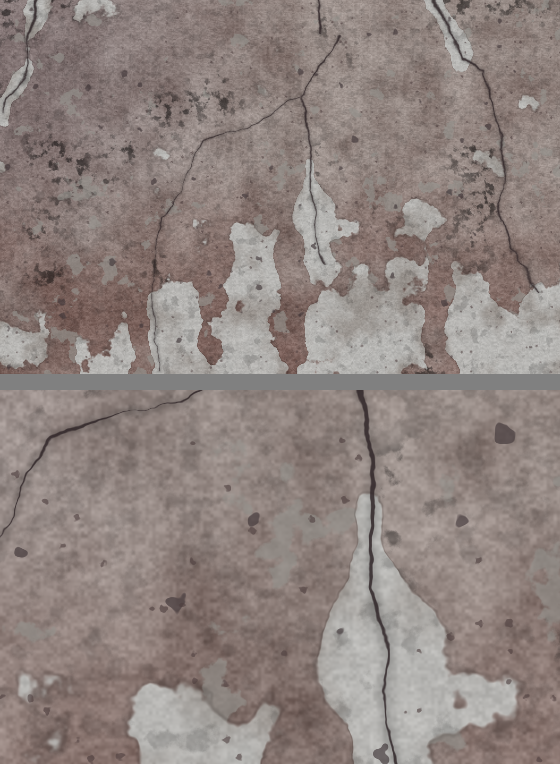
Top, the full canvas; bottom, a detail of the centre.
This texture is drawn by a Shadertoy shader. Its source:

```glsl
// Weathered pink plaster flaking off pale concrete, split by branching cracks.

float hash(vec2 p) {
    return fract(sin(dot(p, vec2(127.1, 311.7))) * 43758.5453);
}

float noise(vec2 p) {
    vec2 i = floor(p), f = fract(p);
    f = f * f * (3.0 - 2.0 * f);
    return mix(mix(hash(i), hash(i + vec2(1, 0)), f.x),
               mix(hash(i + vec2(0, 1)), hash(i + vec2(1, 1)), f.x), f.y);
}

float fbm(vec2 p) {
    float sum = 0.0, amp = 0.5;
    for (int i = 0; i < 6; i++) {
        sum += amp * noise(p);
        p = mat2(1.6, 1.2, -1.2, 1.6) * p + 17.3;
        amp *= 0.5;
    }
    return sum;
}

float segmentDistance(vec2 p, vec2 a, vec2 b) {
    vec2 ab = b - a;
    return length(p - a - ab * clamp(dot(p - a, ab) / dot(ab, ab), 0.0, 1.0));
}

// Corners of the crack paths; a jump longer than 0.5 starts a new path
const vec2 crackPath[19] = vec2[19](
    vec2(0.10, 1.02), vec2(0.07, 0.83), vec2(0.0, 0.70),
    vec2(0.90, 0.90), vec2(0.82, 0.73), vec2(0.83, 0.55), vec2(0.86, 0.30),
    vec2(1.16, 1.02), vec2(1.24, 0.84), vec2(1.31, 0.81), vec2(1.335, 0.55),
    vec2(1.35, 0.33), vec2(1.43, 0.22),
    vec2(0.82, 0.73), vec2(0.55, 0.62), vec2(0.42, 0.43), vec2(0.42, 0.0),
    vec2(0.84, 1.02), vec2(0.85, 0.90));

// x: distance to any crack, y: distance to those with flaked borders
vec2 crackDistance(vec2 p) {
    vec2 d = vec2(1.0);
    for (int i = 0; i < 18; i++) {
        vec2 a = crackPath[i], b = crackPath[i + 1];
        if (distance(a, b) > 0.5) continue;
        float s = segmentDistance(p, a, b);
        d.x = min(d.x, s + (i > 12 ? 0.0007 : 0.0));
        if (i < 2 || i == 5 || i == 7) d.y = min(d.y, s);
    }
    return d;
}

// Sparse dark pits, one candidate per cell
float pits(vec2 p, float cells, float share) {
    vec2 id = floor(p * cells);
    vec2 centre = 0.3 + 0.4 * vec2(hash(id + 3.1), hash(id + 8.7));
    float radius = mix(0.08, 0.26, hash(id + 5.3));
    float d = length(fract(p * cells) - centre) + 0.25 * (noise(p * cells * 5.0) - 0.5);
    float aa = cells / iResolution.y;
    return step(hash(id), share) * (1.0 - smoothstep(radius - aa, radius + aa, d));
}

void mainImage(out vec4 fragColor, in vec2 fragCoord) {
    vec2 p = fragCoord / iResolution.y;
    float px = 1.0 / iResolution.y;
    float broad = fbm(p * 3.0 + 4.0);
    float mottle = fbm(p * 13.0 + 40.0);
    float grain = 0.5 * noise(p * vec2(120, 190)) + 0.5 * noise(p * 330.0) - 0.5;

    // Cracks wander along a noise-warped plane
    vec2 warp = vec2(fbm(p * 9.0), fbm(p * 9.0 + 31.0)) - 0.5;
    vec2 crack = crackDistance(p + 0.065 * warp);

    // Plaster: dusty pink, purple at the upper left, rusty lower down
    vec3 plaster = mix(vec3(0.51, 0.44, 0.42), vec3(0.61, 0.565, 0.545),
                       smoothstep(0.25, 0.7, 0.6 * broad + 0.4 * mottle));
    plaster = mix(plaster, vec3(0.51, 0.46, 0.47),
                  0.6 * smoothstep(0.9, 0.0, length(p - vec2(0.0, 0.9))));
    float rust = smoothstep(0.65, 0.05, p.y) * smoothstep(0.25, 0.65, fbm(p * 5.0 + 70.0));
    plaster = mix(plaster, vec3(0.47, 0.355, 0.33), 0.75 * rust);
    plaster += 0.14 * (mottle - 0.5) + 0.17 * grain;

    // Stains broken into fine speckles
    float stain = smoothstep(0.52, 0.75, fbm(p * 7.0 + 90.0));
    float speckle = smoothstep(0.5, 0.7, fbm(p * 60.0));
    plaster *= 1.0 - 0.4 * speckle * (0.25 + stain);

    // Small grey flecks where the paint is rubbed thin
    float fleck = smoothstep(0.66, 0.71, fbm(p * 20.0 + 12.0));
    plaster = mix(plaster, vec3(0.58, 0.57, 0.55), 0.65 * fleck);

    // Concrete: bare low on the wall, parted by drips, flaked along cracks
    float top = mix(0.12, 0.37, smoothstep(0.36, 0.56, p.x))
              - 0.1 * smoothstep(1.1, 1.3, p.x);
    float bias = clamp((top - p.y) * 1.7, -0.22, 0.16);
    float dripX = abs(fract((p.x + 0.1 * warp.x - 0.27) / 0.2) - 0.5) * 0.2;
    float drip = smoothstep(0.05, 0.015, dripX) * smoothstep(0.3, 0.6, noise(p * vec2(5, 2) + 9.0));
    bias -= 0.32 * drip * smoothstep(0.45, 0.3, p.y);
    bias += 0.42 * exp(-pow(crack.y / 0.032, 2.0));
    float flake = fbm(p * 7.0 + 23.0) - 0.5 + bias;
    float bare = smoothstep(-0.012, 0.014, flake);

    vec3 concrete = mix(vec3(0.60, 0.58, 0.56), vec3(0.73, 0.73, 0.72),
                        smoothstep(0.25, 0.65, mottle + 0.6 * flake));
    concrete += 0.13 * grain;
    concrete *= 1.0 - 0.14 * smoothstep(0.58, 0.72, fbm(p * 45.0 + 6.0));

    vec3 color = mix(plaster, concrete, bare * 0.94);
    color *= 1.0 - 0.11 * smoothstep(0.022, 0.0, abs(flake + 0.012));

    // Pits and cracks lie over both layers
    color = mix(color, vec3(0.25, 0.21, 0.22), 0.65 * pits(p, 28.0, 0.05));
    color = mix(color, vec3(0.30, 0.24, 0.24), 0.6 * pits(p + 5.0, 75.0, 0.07));
    float width = mix(0.0006, 0.0032, noise(p * 16.0)) * mix(0.8, 1.7, smoothstep(0.7, 1.0, p.y));
    float gap = 1.0 - smoothstep(width - px, width + px, crack.x);
    color *= 1.0 - 0.15 * smoothstep(0.012, 0.0, crack.x);
    color = mix(color, vec3(0.19, 0.15, 0.16), 0.85 * gap);

    fragColor = vec4(color, 1.0);
}
```
